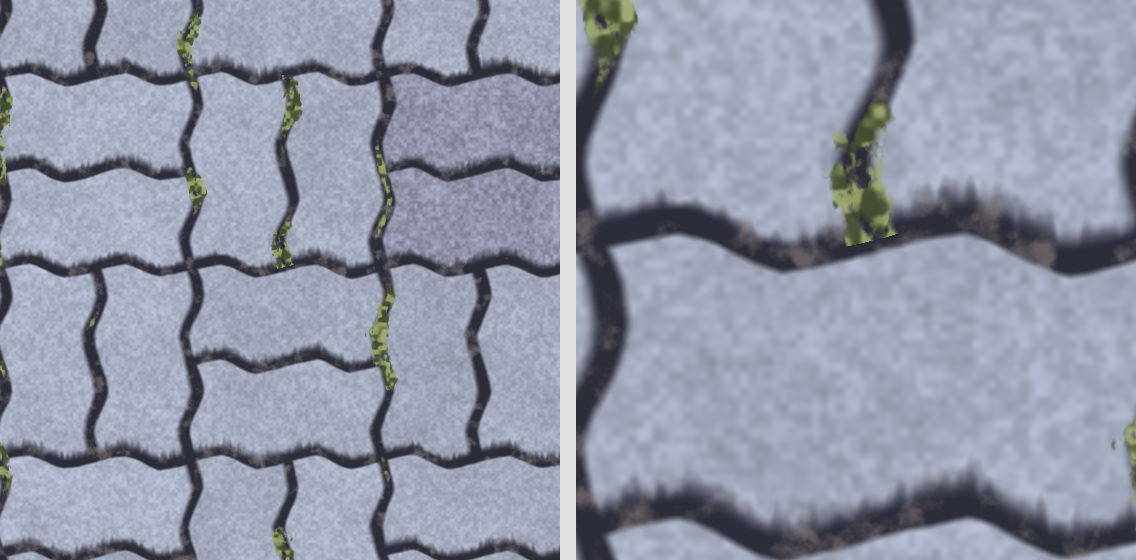
Left: the whole. Right: its middle third, enlarged.
Give the GLSL for this texture, as a Shadertoy shader.

```glsl
// Basket-weave paving of wavy grey concrete blocks with dark, mossy joints.

// Layout, in canvas units
const float CELL = 0.342;                  // square holding one pair of blocks
const vec2 ORIGIN = vec2(0.0, 0.182);      // a corner of the cell grid
const float WAVE = 0.0118;                 // height of the zigzag edges
const float WOBBLE = 0.006;                // irregularity of the edges
const vec2 GAP = vec2(0.0085, 0.0055);     // half widths of upright and level joints
const float SHADE = 0.021;                 // length of the dark fade on lower edges
const vec2 ROUGH_CELL = vec2(2.0, 1.0);    // cell laid with darker, coarser stone

// Moss grows mostly in one damp upright band
const float DAMP_X = 0.60;
const float DAMP_WIDTH = 0.17;
const float MOSS_REACH = 0.016;

const vec3 STONE = vec3(0.648, 0.672, 0.748);
const vec3 ROUGH_TINT = vec3(0.87, 0.855, 0.885);
const vec3 SOIL_DARK = vec3(0.17, 0.175, 0.225);
const vec3 SOIL_LIGHT = vec3(0.40, 0.37, 0.39);
const vec3 MOSS_DARK = vec3(0.27, 0.32, 0.18);
const vec3 MOSS_LIGHT = vec3(0.62, 0.67, 0.42);

float hash(vec2 p) {
    vec3 q = fract(p.xyx * 0.1031);
    q += dot(q, q.yzx + 33.33);
    return fract((q.x + q.y) * q.z);
}

float noise(vec2 p) {
    vec2 i = floor(p), f = fract(p);
    f = f * f * (3.0 - 2.0 * f);
    return mix(mix(hash(i), hash(i + vec2(1, 0)), f.x),
               mix(hash(i + vec2(0, 1)), hash(i + vec2(1, 1)), f.x), f.y);
}

float fbm(vec2 p) {
    float sum = 0.0, weight = 0.5;
    for (int i = 0; i < 4; i++) {
        sum += weight * noise(p);
        p = mat2(1.6, 1.2, -1.2, 1.6) * p + 17.3;
        weight *= 0.5;
    }
    return sum / 0.9375;
}

// Softened zigzag of period 1: +1 at the peak, -1 at the trough
float zigzag(float u, float peak, float trough) {
    float t = fract(u - peak), d = fract(trough - peak);
    float k = t < d ? 1.0 - t / d : (t - d) / (1.0 - d);
    return 2.0 * mix(k, smoothstep(0.0, 1.0, k), 0.6) - 1.0;
}

void mainImage(out vec4 fragColor, in vec2 fragCoord) {
    vec2 uv = fragCoord / iResolution.y;

    // Bend the plane so that straight joints become zigzags
    vec2 phase = (uv - ORIGIN) / CELL * 2.0;
    vec2 bend = vec2(zigzag(phase.y, 0.69, 0.28), zigzag(phase.x, 0.31, 0.67));
    vec2 wobble = vec2(fbm(uv * 22.0), fbm(uv * 22.0 + 51.7)) - 0.5;
    vec2 grid = (uv - WAVE * bend + WOBBLE * wobble - ORIGIN) / CELL;

    // Split each cell into two blocks, alternating direction
    vec2 cell = floor(grid);
    bool level = mod(cell.x + cell.y, 2.0) > 0.5;
    vec2 split = level ? vec2(1, 2) : vec2(2, 1);
    vec2 local = (grid - cell) * split;
    vec2 block = cell * 2.0 + floor(local);
    vec2 size = CELL / split;
    vec2 low = fract(local) * size;        // distance to left and bottom joints
    vec2 high = size - low;                // distance to right and top joints

    // Block face: crisp top, streaky dark bottom, moderately soft sides
    vec2 gap = GAP * (0.65 + 0.7 * noise(uv * 13.0 + 8.0));
    float streak = noise(uv * vec2(190.0, 38.0));
    float fade = SHADE * (0.45 + 0.75 * streak) * (0.6 + 0.7 * noise(uv * 9.0));
    float face = smoothstep(gap.y - 0.001, gap.y + 0.005, high.y)
               * smoothstep(gap.y - 0.002, gap.y + fade, low.y)
               * smoothstep(gap.x - 0.003, gap.x + 0.005, low.x)
               * smoothstep(gap.x - 0.003, gap.x + 0.009, high.x);

    // Stone: fine grain, soft stains and a tone per block
    bool rough = cell == ROUGH_CELL;
    float grain = 0.55 * noise(uv * 210.0) + 0.45 * noise(uv * 120.0 + 31.0) - 0.5;
    float tone = 1.0 + grain * (rough ? 0.40 : 0.25);
    tone += 0.13 * (fbm(uv * 14.0) - 0.5) + 0.07 * (hash(block + 40.0) - 0.5);
    vec3 stone = STONE * tone * (rough ? ROUGH_TINT : vec3(1.0));

    // Soil with a few pale crumbs
    float crumbs = smoothstep(0.48, 0.85, fbm(uv * 62.0));
    vec3 color = mix(mix(SOIL_DARK, SOIL_LIGHT, crumbs), stone, face);

    // Moss clumps along upright joints, with ragged blades over the edges
    float joint = floor(grid.x * 2.0 + 0.5);
    float damp = exp(-pow((uv.x - DAMP_X) / DAMP_WIDTH, 2.0));
    float clump = noise(vec2(joint * 7.0 + 3.5, uv.y * 11.0 + joint * 4.3));
    float growth = smoothstep(0.62, 0.88, clump + 0.20 * damp);
    float blades = fbm(uv * vec2(115.0, 75.0));
    float reach = MOSS_REACH * growth * (0.35 + 1.2 * blades);
    float side = min(low.x, high.x);
    float moss = (1.0 - smoothstep(reach - 0.004, reach + 0.001, side))
               * smoothstep(0.05, 0.4, growth) * smoothstep(0.25, 0.5, blades);
    vec3 green = mix(MOSS_DARK, MOSS_LIGHT, smoothstep(0.25, 0.75, noise(uv * 140.0 + 9.0)));
    color = mix(color, green, 0.9 * moss);

    fragColor = vec4(clamp(color, 0.0, 1.0), 1.0);
}
```
